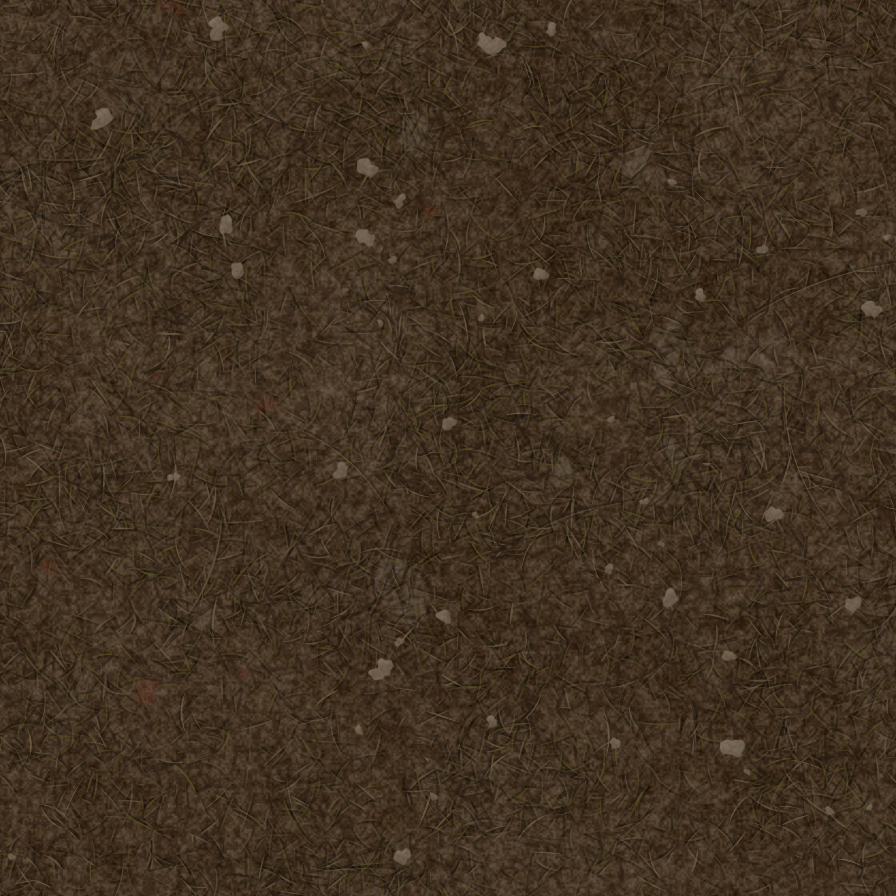
Reproduce this texture procedurally as a WebGL 1 fragment shader.

```glsl
precision highp float;
// Dark brown soil littered with dry grass, olive blades, pebbles and leaf scraps.
uniform vec2 u_resolution;

#define SOIL vec3(0.278, 0.208, 0.143)
#define SHADE vec3(0.190, 0.130, 0.080)
#define STRAW vec3(0.405, 0.340, 0.245)
#define OLIVE vec3(0.325, 0.285, 0.125)
#define PEBBLE vec3(0.450, 0.390, 0.325)
#define LEAF vec3(0.340, 0.185, 0.125)
#define GRAIN 0.115
#define BLADE_WIDTH 0.0008
#define BLADE_LAYERS 8
#define BLADE_CELLS 25.0

vec2 hash2(vec2 p) {
  vec3 q = fract(p.xyx * vec3(0.1031, 0.1030, 0.0973));
  q += dot(q, q.yzx + 33.33);
  return fract((q.xx + q.yz) * q.zy);
}

float noise(vec2 p) {
  vec2 i = floor(p);
  vec2 f = fract(p);
  f = f * f * (3.0 - 2.0 * f);
  float low = mix(hash2(i).x, hash2(i + vec2(1.0, 0.0)).x, f.x);
  float high = mix(hash2(i + vec2(0.0, 1.0)).x, hash2(i + 1.0).x, f.x);
  return mix(low, high, f.y);
}

float fbm(vec2 p) {
  float sum = 0.0;
  float weight = 0.5;
  for (int i = 0; i < 4; i++) {
    sum += weight * noise(p);
    p = mat2(1.6, 1.2, -1.2, 1.6) * p + 7.3;
    weight *= 0.5;
  }
  return sum / 0.9375;
}

// Paints one bent, tapered blade per grid cell, with a thin shadow beside it.
void addBlades(inout vec3 color, vec2 p, float cells, float seed, float chance, float pixel) {
  vec2 home = floor(p * cells);
  for (int j = -1; j <= 1; j++) {
    for (int i = -1; i <= 1; i++) {
      vec2 id = home + vec2(float(i), float(j));
      vec2 place = hash2(id + seed);
      vec2 form = hash2(id + seed + 51.7);
      vec2 kind = hash2(id + seed + 113.1);
      float angle = 6.2832 * form.x;
      vec2 axis = vec2(cos(angle), sin(angle));
      vec2 d = p * cells - id - place;
      float along = dot(d, axis);
      float halfLength = mix(0.25, 0.75, form.y);
      float t = along / halfLength;
      float bend = (kind.x - 0.5) * 0.7;
      float across = (dot(d, vec2(-axis.y, axis.x)) - bend * along * along) / cells;
      float width = BLADE_WIDTH * mix(0.5, 1.5, place.x) * (1.0 - t * t);
      float inside = step(abs(t), 1.0) * step(fract(kind.x * 17.0), chance);
      float line = inside * (1.0 - smoothstep(width - pixel, width + pixel, abs(across)));
      float shadow = inside * (1.0 - smoothstep(0.0, 0.002 + pixel, abs(across + 0.002)));
      vec3 tint = mix(STRAW, OLIVE, step(0.62, kind.y)) * mix(0.82, 1.1, form.y);
      tint = mix(tint, SHADE, step(kind.y, 0.25));
      color *= 1.0 - 0.2 * shadow;
      color = mix(color, tint, line * mix(0.4, 0.85, place.y));
    }
  }
}

// Scattered angular lumps: x is coverage, y is a light-to-dark face tone.
vec2 lumps(vec2 p, float cells, float seed, float chance, float minSize, float maxSize, float soft) {
  vec2 result = vec2(0.0);
  vec2 home = floor(p * cells);
  for (int j = -1; j <= 1; j++) {
    for (int i = -1; i <= 1; i++) {
      vec2 id = home + vec2(float(i), float(j));
      vec2 form = hash2(id + seed + 29.3);
      vec2 d = (p * cells - id - hash2(id + seed)) / cells;
      float angle = atan(d.y, d.x);
      float size = mix(minSize, maxSize, form.y * form.y);
      float outline = 1.0 + 0.22 * sin(2.0 * angle + 40.0 * form.y)
                    + 0.12 * sin(3.0 * angle + 70.0 * form.y)
                    + 0.06 * sin(5.0 * angle + 90.0 * form.y);
      float edge = length(d) - size * outline + (noise(p * 160.0) - 0.5) * size * 0.5;
      float cover = step(form.x, chance) * (1.0 - smoothstep(-soft, soft, edge));
      float tone = dot(d, vec2(-0.5, 0.8)) / size + form.y - 0.5;
      if (cover > result.x) result = vec2(cover, tone);
    }
  }
  return result;
}

void main() {
  vec2 p = gl_FragCoord.xy / u_resolution.y;
  float pixel = 0.6 / u_resolution.y;

  // Soil: broad patches plus fine, sharp crumbs
  float patches = fbm(p * 7.0 + 3.1);
  float crumbs = 0.5 * noise(p * 75.0) + 0.8 * noise(p * 180.0) + noise(p * 420.0) - 1.15;
  vec3 color = SOIL + GRAIN * crumbs + 0.07 * (patches - 0.5);
  float pits = smoothstep(0.66, 0.85, noise(p * 130.0 + 9.0));
  color = mix(color, SHADE, 0.45 * pits);

  // Half-buried stones and reddish leaf scraps
  float wear = smoothstep(0.2, 0.7, fbm(p * 60.0));
  vec2 stone = lumps(p, 6.0, 11.0, 0.28, 0.012, 0.035, 0.004);
  color = mix(color, PEBBLE * 0.88 + 0.05 * crumbs, 0.6 * stone.x * wear);
  vec2 scrap = lumps(p, 9.0, 83.0, 0.12, 0.007, 0.016, 0.002);
  color = mix(color, LEAF + 0.06 * crumbs, 0.6 * scrap.x * wear);

  // Matted grass, thinner over the bare patches
  float density = mix(0.3, 0.85, smoothstep(0.3, 0.65, fbm(p * 9.0 + 21.0)));
  for (int i = 0; i < BLADE_LAYERS; i++) {
    float layer = float(i);
    addBlades(color, p + layer * 0.137, BLADE_CELLS + 3.0 * layer, layer * 17.3, density, pixel);
  }
  addBlades(color, p, 8.0, 211.0, 0.14, pixel);

  // Pale pebbles, gathered in loose clusters
  float cluster = smoothstep(0.35, 0.65, noise(p * 5.0 + 40.0));
  vec2 pebble = lumps(p, 19.0, 307.0, 0.06 + 0.16 * cluster, 0.003, 0.012, 0.0007 + pixel);
  color = mix(color, PEBBLE + 0.035 * pebble.y + 0.05 * crumbs, 0.85 * pebble.x);

  gl_FragColor = vec4(color, 1.0);
}
```
